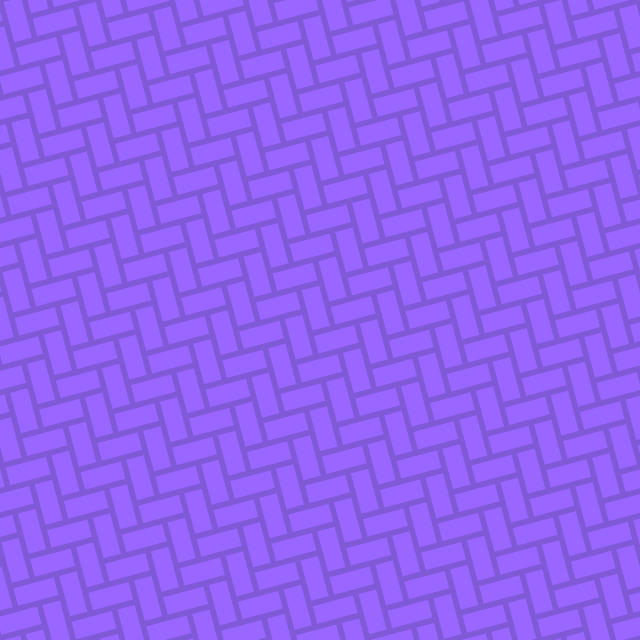
This pattern is drawn by a Shadertoy shader. Its source:

```glsl
const float BRICKS_ACROSS = 27.0;          // brick widths per canvas height
const float TILT = radians(15.0);
const vec2 PATTERN_ORIGIN = vec2(-1.543, 1.033);
const float JOINT_WIDTH = 0.24;            // in brick widths
const vec3 BRICK_COLOR = vec3(0.60, 0.40, 1.00);
const vec3 JOINT_COLOR = vec3(0.50, 0.35, 0.84);

// Coordinates along axes turned counter-clockwise by the angle
vec2 toTiltedFrame(vec2 p, float angle) {
    vec2 axis = vec2(cos(angle), sin(angle));
    return vec2(dot(p, axis), dot(p, vec2(-axis.y, axis.x)));
}

float boxDistance(vec2 p, vec2 halfSize) {
    vec2 d = abs(p) - halfSize;
    return length(max(d, 0.0)) + min(max(d.x, d.y), 0.0);
}

// Distance to the nearest 2:1 brick; each row is the one below moved by one width
float herringboneDistance(vec2 p, float joint) {
    float row = floor(p.y + 0.5);
    float x = mod(p.x - row + 1.0, 4.0);
    float y = p.y - row;

    // Cells 0-1 lie flat; cells 2 and 3 are the upper and lower half of an upright brick
    bool flatBrick = x < 2.0;
    float upperHalf = x < 3.0 ? 1.0 : 0.0;
    vec2 local = flatBrick ? vec2(x - 1.0, y)
                           : vec2(fract(x) - 0.5, y + upperHalf - 0.5);
    vec2 halfSize = flatBrick ? vec2(1.0, 0.5) : vec2(0.5, 1.0);
    return boxDistance(local, halfSize - 0.5 * joint);
}

void mainImage(out vec4 fragColor, in vec2 fragCoord) {
    // Centred canvas coordinates in brick widths
    float scale = BRICKS_ACROSS / iResolution.y;
    vec2 p = (fragCoord - 0.5 * iResolution.xy) * scale;
    p = toTiltedFrame(p, TILT) - PATTERN_ORIGIN;

    // Smooth edge about one pixel wide
    float d = herringboneDistance(p, JOINT_WIDTH);
    float brick = clamp(0.5 - d / scale, 0.0, 1.0);
    fragColor = vec4(mix(JOINT_COLOR, BRICK_COLOR, brick), 1.0);
}
```
